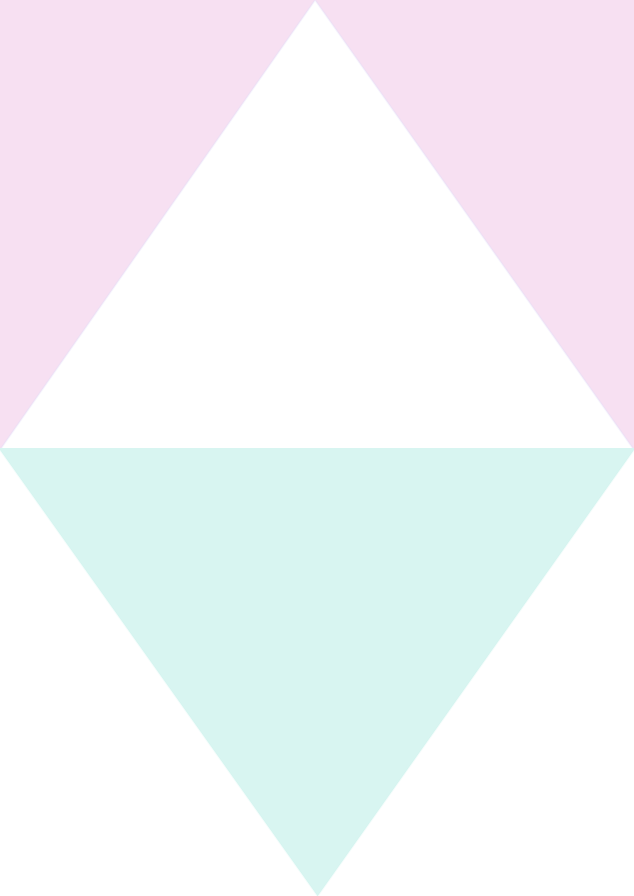
A Shadertoy shader for this background:

```glsl
// A pale diamond split at mid height: a white upper triangle on pink,
// and a mint lower triangle on white. Each slanted side is a signed distance
// to a line, smoothed over one pixel, with a faint tinted rim.

// Signed distance to the line from a to b, positive on its right side
float rightOf(vec2 p, vec2 a, vec2 b) {
    vec2 dir = normalize(b - a);
    return dot(p - a, vec2(dir.y, -dir.x));
}

void mainImage(out vec4 fragColor, in vec2 fragCoord) {
    // Canvas height is one unit
    vec2 p = fragCoord / iResolution.y;
    float width = iResolution.x / iResolution.y;
    float pixel = 1.0 / iResolution.y;

    vec2 left = vec2(0.0, 0.498);
    vec2 right = vec2(width, 0.498);
    vec2 top = vec2(0.497 * width, 1.0);
    vec2 bottom = vec2(0.501 * width, 0.0);

    vec3 white = vec3(1.0);
    vec3 pink = vec3(0.967, 0.878, 0.949);
    vec3 mint = vec3(0.849, 0.961, 0.945);

    // Upper half: white triangle with a lavender rim
    float upper = min(rightOf(p, left, top), rightOf(p, top, right));
    vec3 upperColor = mix(pink, white, smoothstep(-0.5 * pixel, 0.5 * pixel, upper));
    float upperRim = 1.0 - smoothstep(0.0, 0.0018, abs(upper));
    upperColor = mix(upperColor, vec3(0.88, 0.86, 0.97), 0.4 * upperRim);

    // Lower half: mint triangle with a slightly deeper rim
    float lower = min(rightOf(p, right, bottom), rightOf(p, bottom, left));
    vec3 lowerColor = mix(white, mint, smoothstep(-0.5 * pixel, 0.5 * pixel, lower));
    float lowerRim = 1.0 - smoothstep(0.0, 0.0018, abs(lower));
    lowerColor = mix(lowerColor, vec3(0.80, 0.95, 0.93), 0.3 * lowerRim);

    // Horizontal split
    float above = smoothstep(-0.5 * pixel, 0.5 * pixel, p.y - 0.5);
    fragColor = vec4(mix(lowerColor, upperColor, above), 1.0);
}
```
